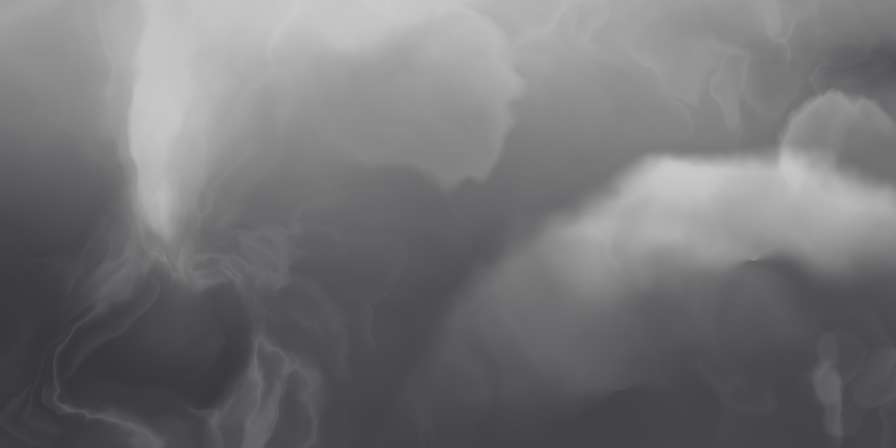
Write a WebGL 2 fragment shader that draws this texture.

```glsl
#version 300 es
precision highp float;

uniform vec2 u_resolution;
out vec4 fragColor;

float hash(vec2 cell) {
    return fract(sin(dot(cell, vec2(127.1, 311.7))) * 43758.5);
}

float valueNoise(vec2 p) {
    vec2 cell = floor(p);
    vec2 f = fract(p);
    f = f * f * f * (f * (f * 6.0 - 15.0) + 10.0);
    float low = mix(hash(cell), hash(cell + vec2(1.0, 0.0)), f.x);
    float high = mix(hash(cell + vec2(0.0, 1.0)), hash(cell + 1.0), f.x);
    return mix(low, high, f.y);
}

float fbm(vec2 p) {
    const mat2 turn = mat2(0.8, 0.6, -0.6, 0.8);
    float sum = 0.0;
    float weight = 0.53;
    for (int i = 0; i < 5; i++) {
        sum += weight * valueNoise(p);
        p = turn * p * 2.03 + 11.3;
        weight *= 0.47;
    }
    return sum;
}

vec2 warp(vec2 p, float scale, float amount) {
    vec2 flow = vec2(fbm(p * scale + 3.7), fbm(p * scale + 21.4));
    return p + amount * (flow - 0.5);
}

// Soft elliptical cloud
float glow(vec2 p, vec2 center, vec2 radii) {
    vec2 q = (p - center) / radii;
    return exp(-dot(q, q));
}

// Lobe with a crisp rim that fades inward and away from the light
float billow(vec2 p, vec2 center, vec2 radii, vec2 light, float rim, float fade) {
    vec2 q = (p - center) / radii;
    float len = length(q);
    float depth = 1.0 - len;
    float facing = smoothstep(-0.5, 0.9, dot(q / max(len, 0.001), light));
    return smoothstep(0.0, rim, depth) * exp(-fade * max(depth, 0.0)) * facing;
}

// Thin folded sheets of smoke
float filaments(vec2 p, float sharpness) {
    float fold = 1.0 - abs(2.0 * fbm(p) - 1.0);
    return pow(clamp(fold, 0.0, 1.0), sharpness);
}

// Small lobes scattered through a box
float curls(vec2 p, vec2 low, vec2 high, float seed) {
    float sum = 0.0;
    for (int i = 0; i < 14; i++) {
        vec2 id = vec2(float(i), seed);
        vec2 center = mix(low, high, vec2(hash(id), hash(id + 5.3)));
        float size = mix(0.04, 0.12, hash(id + 9.1));
        float angle = 6.2832 * hash(id + 14.7);
        vec2 light = vec2(cos(angle), sin(angle));
        sum += billow(p, center, size * vec2(0.8, 1.2), light, 0.22, 2.2);
    }
    return sum;
}

void main() {
    vec2 p = gl_FragCoord.xy / u_resolution.y;
    vec2 drift = warp(p, 2.2, 0.34);
    vec2 swirl = warp(drift, 4.5, 0.16);

    // Backdrop, dark below and at the far corners
    float shade = mix(0.27, 0.52, smoothstep(0.05, 1.0, p.y));
    shade -= 0.10 * glow(p, vec2(0.0, 0.42), vec2(0.30, 0.35));
    shade -= 0.20 * glow(drift, vec2(1.98, 0.88), vec2(0.22, 0.14));

    // Upper bank and its hanging lobes
    float bank = glow(drift, vec2(0.78, 1.0), vec2(0.80, 0.30));
    float lobe = glow(swirl, vec2(0.36, 0.68), vec2(0.17, 0.19));
    shade += 0.27 * bank + 0.20 * lobe;
    shade += 0.10 * billow(swirl, vec2(0.95, 0.76), vec2(0.25, 0.22), vec2(0.8, -0.6), 0.15, 1.8);
    shade += 0.10 * billow(swirl, vec2(0.40, 0.74), vec2(0.19, 0.24), vec2(-0.9, -0.4), 0.20, 1.5);

    // Right bank: bright crown over a dim lower shelf
    float crown = billow(drift, vec2(1.70, 0.36), vec2(0.50, 0.33), vec2(0.0, 1.0), 0.22, 0.9);
    float shelf = billow(drift, vec2(1.38, 0.12), vec2(0.55, 0.36), vec2(-0.3, 0.95), 0.25, 1.1);
    shade += 0.40 * crown + 0.14 * shelf;
    shade += 0.20 * billow(swirl, vec2(1.90, 0.64), vec2(0.17, 0.11), vec2(-0.4, 0.9), 0.22, 1.6);

    // Rising wisps at lower left, faint curls at the right
    float plume = glow(drift, vec2(0.42, 0.15), vec2(0.36, 0.38));
    float veil = glow(drift, vec2(1.65, 0.85), vec2(0.35, 0.18));
    float corner = glow(drift, vec2(1.85, 0.08), vec2(0.25, 0.18));
    float sheets = filaments(swirl * vec2(5.5, 3.2) + 8.0, 9.0);
    shade += plume * (0.13 * sheets + 0.09 * curls(swirl, vec2(0.1, 0.0), vec2(0.8, 0.45), 2.0));
    shade += 0.07 * veil * curls(swirl, vec2(1.3, 0.72), vec2(1.95, 1.0), 6.0);
    shade += 0.06 * corner * curls(swirl, vec2(1.6, 0.0), vec2(2.0, 0.2), 8.0);

    // Mottling follows the density of the smoke
    float density = clamp(bank + lobe + crown + 0.5 * (plume + veil + shelf), 0.0, 1.0);
    shade += (fbm(swirl * 4.0 + 31.0) - 0.5) * mix(0.05, 0.22, density);
    shade += 0.05 * density * (filaments(swirl * 3.6 + 17.0, 7.0) - 0.4);

    // Soft highlight limit, cool shadows and warm lights
    shade = clamp(shade, 0.22, 1.0);
    shade -= 0.6 * max(shade - 0.76, 0.0);
    vec3 tint = mix(vec3(-0.004, -0.004, 0.014), vec3(0.004, 0.0, -0.002), smoothstep(0.25, 0.6, shade));
    fragColor = vec4(shade + tint, 1.0);
}
```
